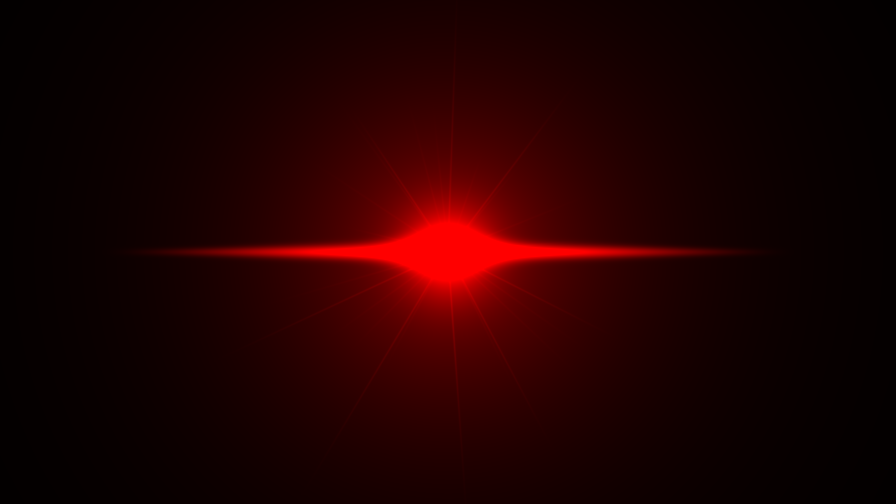
Reproduce this background procedurally as a WebGL 2 fragment shader.

```glsl
#version 300 es
precision highp float;

uniform vec2 u_resolution;
out vec4 fragColor;

const int MAIN_RAYS = 8;
const int FAINT_RAYS = 18;
const float TAU = 6.2831853;
const vec3 GLOW_COLOR = vec3(1.0, 0.0, 0.0);

// Angle in degrees and length of each principal ray
const vec2 RAYS[MAIN_RAYS] = vec2[](
    vec2(88.0, 0.62), vec2(53.0, 0.46), vec2(124.0, 0.36), vec2(205.0, 0.54),
    vec2(239.0, 0.60), vec2(274.0, 0.60), vec2(298.0, 0.47), vec2(333.0, 0.40));

float hash(float n) {
    return fract(sin(n * 12.9898) * 43758.5453);
}

float gaussian(float x, float width) {
    float t = x / width;
    return exp(-t * t);
}

// Wide falloff with a hot round core
float halo(float radius) {
    return 0.68 * exp(-4.0 * radius) + 0.6 * gaussian(radius, 0.085);
}

// Tapered horizontal flare that swells at the center
float streak(vec2 p) {
    float x = abs(p.x);
    float width = mix(0.014, 0.007, smoothstep(0.1, 0.65, x));
    width += 0.022 * gaussian(x, 0.1);
    return smoothstep(0.7, 0.08, x) * gaussian(p.y, width);
}

// Thin line leaving the center and fading along its length
float ray(vec2 p, float angle, float reach, float width) {
    vec2 direction = vec2(cos(angle), sin(angle));
    float along = dot(p, direction);
    float across = p.x * direction.y - p.y * direction.x;
    float fade = smoothstep(0.02, 0.1, along) * smoothstep(reach, 0.1, along);
    return fade * gaussian(across, width);
}

float allRays(vec2 p, float width) {
    float light = 0.0;
    for (int i = 0; i < MAIN_RAYS; i++) {
        light += 0.085 * ray(p, radians(RAYS[i].x), RAYS[i].y, width);
    }
    for (int i = 0; i < FAINT_RAYS; i++) {
        float id = float(i);
        float angle = TAU * (id + hash(id + 1.0)) / float(FAINT_RAYS);
        float reach = mix(0.2, 0.42, hash(id + 31.0));
        light += 0.03 * ray(p, angle, reach, width);
    }
    return light;
}

void main() {
    vec2 p = (gl_FragCoord.xy - 0.5 * u_resolution) / u_resolution.y;
    float rayWidth = max(0.002, 0.6 / u_resolution.y);

    float light = halo(length(p)) + streak(p) + allRays(p, rayWidth);
    fragColor = vec4(GLOW_COLOR * min(light, 1.0), 1.0);
}
```
